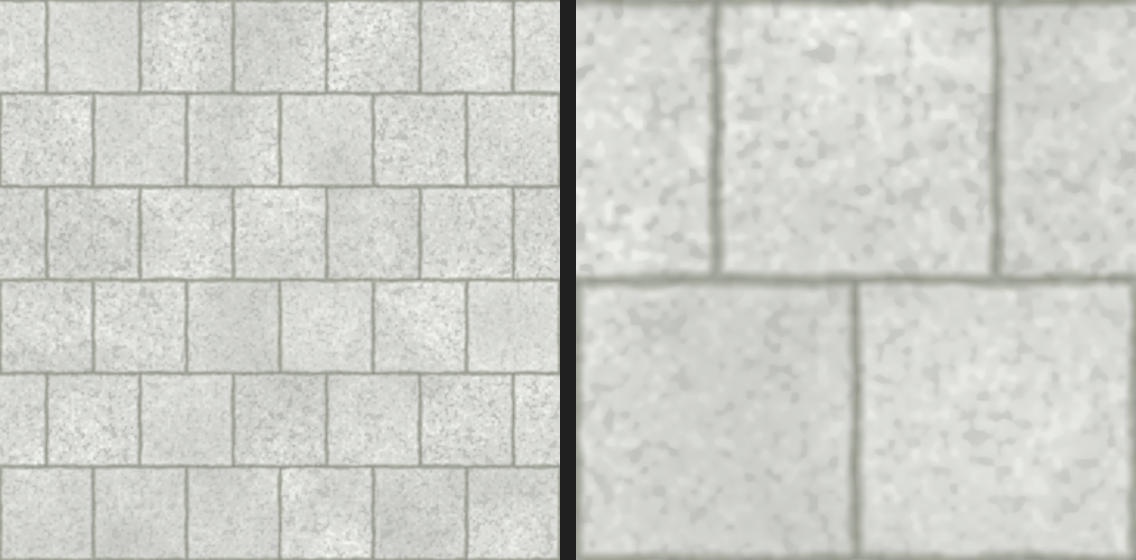
Left: the whole. Right: its middle third, enlarged.
A WebGL 2 fragment shader for this texture:

```glsl
#version 300 es
precision highp float;

uniform vec2 u_resolution;
out vec4 fragColor;

const float TAU = 6.2831853;

// Layout: stones across and down, joint sizes in stone units
const float STONES = 6.0;
const float ROW_SHIFT = 0.5;
const float JOINT_HALF = 0.019;
const float JOINT_SOFT = 0.026;
const float CORNER = 0.02;
const float WOBBLE = 0.0035;
const float EDGE_CHIP = 0.02;

// Colours
const vec3 STONE = vec3(0.832, 0.838, 0.818);
const vec3 JOINT = vec3(0.600, 0.612, 0.565);

// Surface: cells per canvas and strengths
const float GRAIN_CELLS = 180.0;
const float MOTTLE_CELLS = 80.0;
const float CLOUD_CELLS = 11.0;
const float GRAIN = 0.065;
const float MOTTLE = 0.036;
const float CLOUD = 0.075;
const float PIT = 0.042;
const float GLINT = 0.020;
const float STONE_VARIATION = 0.034;
const float RIM_LIGHT = 0.010;

float hash(vec2 p, float seed) {
    vec3 q = fract(vec3(p.xyx + seed) * vec3(0.1031, 0.1030, 0.0973));
    q += dot(q, q.yzx + 33.33);
    return fract((q.x + q.y) * q.z);
}

// Soft cellular noise: random tones blended around jittered points, wraps on the canvas
float cellNoise(vec2 uv, float cells, float seed) {
    vec2 p = uv * cells;
    vec2 base = floor(p);
    float total = 0.0;
    float weights = 0.0;
    for (int y = -1; y <= 1; y++) {
        for (int x = -1; x <= 1; x++) {
            vec2 cell = base + vec2(x, y);
            vec2 id = mod(cell, cells);
            vec2 point = cell + 0.15 + 0.7 * vec2(hash(id, seed), hash(id, seed + 17.0));
            vec2 offset = p - point;
            float weight = exp(-3.6 * dot(offset, offset));
            total += weight * hash(id, seed + 41.0);
            weights += weight;
        }
    }
    return total / weights - 0.5;
}

// Layered sines with whole frequencies bend the joints
vec2 wobble(vec2 uv) {
    vec2 a = TAU * uv;
    return vec2(sin(11.0 * a.y + 2.0 * sin(5.0 * a.x)) + 0.4 * sin(29.0 * a.y + 4.0 * a.x),
                sin(9.0 * a.x + 2.0 * sin(4.0 * a.y)) + 0.4 * sin(31.0 * a.x + 3.0 * a.y));
}

// Signed distance to a rounded unit-cell square, negative inside
float squareDistance(vec2 p) {
    vec2 q = abs(p) - (0.5 - JOINT_HALF - CORNER);
    return length(max(q, 0.0)) + min(max(q.x, q.y), 0.0) - CORNER;
}

void main() {
    vec2 uv = gl_FragCoord.xy / u_resolution;

    // Running bond: every other row slides half a stone
    vec2 grid = uv * STONES + WOBBLE * wobble(uv);
    float row = floor(grid.y);
    grid.x += ROW_SHIFT * mod(row, 2.0);
    vec2 id = mod(floor(grid), STONES);
    vec2 local = fract(grid) - 0.5;

    float grain = cellNoise(uv, GRAIN_CELLS, 3.0);
    float mottle = cellNoise(uv, MOTTLE_CELLS, 7.0);
    float cloud = cellNoise(uv, CLOUD_CELLS, 11.0);

    // Each stone has its own tone and roughness
    float tone = STONE_VARIATION * (hash(id, 23.0) - 0.5);
    float rough = mix(0.65, 1.25, hash(id, 29.0)) * (1.0 + 0.6 * cloud);
    float pits = smoothstep(0.14, 0.40, -grain - 0.3 * mottle);
    float glints = smoothstep(0.16, 0.40, grain + 0.3 * mottle);
    tone += rough * (GRAIN * grain + MOTTLE * mottle - PIT * pits + GLINT * glints);
    tone += CLOUD * cloud;

    // Worn edges, faint pale rim, soft joints
    float d = squareDistance(local) + EDGE_CHIP * mottle;
    tone += RIM_LIGHT * smoothstep(-0.09, -0.03, d);
    float soft = max(JOINT_SOFT, 0.5 * STONES / min(u_resolution.x, u_resolution.y));
    float joint = smoothstep(-soft, soft, d);
    vec3 mortar = JOINT + 0.10 * mottle + 0.06 * grain;

    fragColor = vec4(mix(STONE + tone, mortar, joint), 1.0);
}
```
